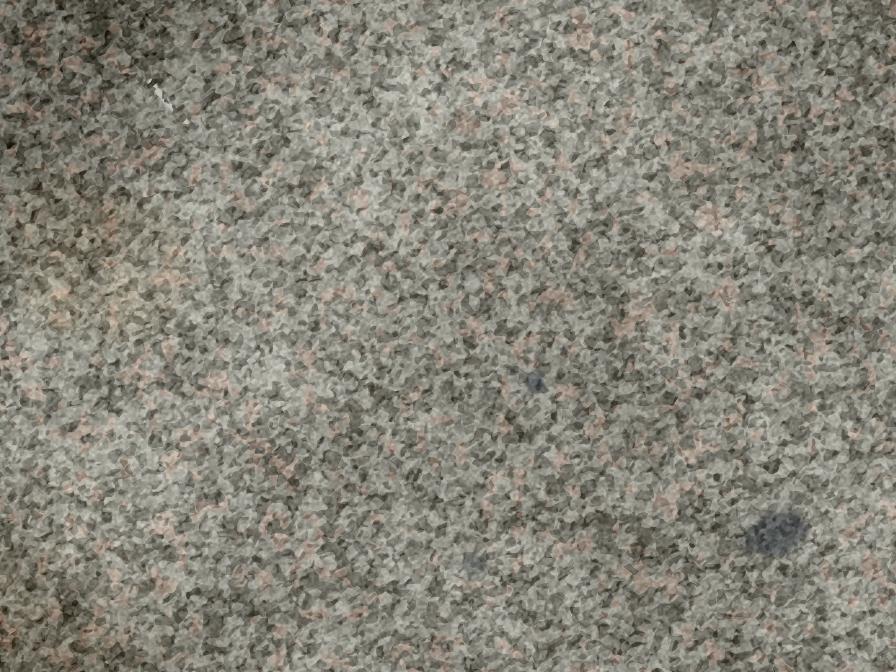
This texture is drawn by a Shadertoy shader. Its source:

```glsl
// Weathered grey granite: soft dark mineral grains on a pale, faintly pink ground.

const vec3 SHADOW_GREY = vec3(0.29, 0.28, 0.24);
const vec3 PALE_GREY   = vec3(0.67, 0.67, 0.63);
const vec3 PINK_TINT   = vec3(0.045, -0.005, -0.015);
const vec3 RUST_TINT   = vec3(0.025, 0.0, -0.035);
const vec3 SLATE       = vec3(0.30, 0.315, 0.32);
const vec3 CHALK       = vec3(0.76, 0.76, 0.73);

// Integer hash giving two values in 0..1
vec2 hash2(vec2 cell, uint seed) {
    uvec2 q = uvec2(ivec2(cell)) * uvec2(1597u, 3571u) + seed * 7919u;
    uint n = (q.x ^ (q.y << 11)) * 747796405u + q.y;
    n = (n ^ (n >> 15)) * 2246822519u;
    n = (n ^ (n >> 13)) * 3266489917u;
    n ^= n >> 16;
    return vec2(n & 65535u, n >> 16) / 65535.0;
}

float valueNoise(vec2 p, uint seed) {
    vec2 i = floor(p), f = fract(p);
    f = f * f * (3.0 - 2.0 * f);
    float low  = mix(hash2(i, seed).x, hash2(i + vec2(1, 0), seed).x, f.x);
    float high = mix(hash2(i + vec2(0, 1), seed).x, hash2(i + vec2(1, 1), seed).x, f.x);
    return mix(low, high, f.y);
}

float fbm(vec2 p, uint seed) {
    float sum = 0.0, amp = 0.533;
    for (uint k = 0u; k < 4u; k++) {
        sum += amp * valueNoise(p, seed + k);
        p = mat2(1.6, 1.2, -1.2, 1.6) * p;
        amp *= 0.5;
    }
    return sum;
}

// Random tone per scattered grain, blended across the grain borders
float grainTone(vec2 p, float sharpness, uint seed) {
    vec2 cell = floor(p), f = fract(p);
    float tone = 0.0, total = 0.0;
    for (int y = -1; y <= 1; y++)
    for (int x = -1; x <= 1; x++) {
        vec2 o = vec2(x, y);
        vec2 d = o + hash2(cell + o, seed) - f;
        float w = exp(-sharpness * dot(d, d));
        tone += w * hash2(cell + o, seed + 50u).x;
        total += w;
    }
    return tone / max(total, 1e-6);
}

// Ragged elliptical patch mask
float patchMask(vec2 p, vec2 centre, vec2 radii, float rough) {
    float d = length((p - centre) / radii) + (rough - 0.5) * 0.9;
    return 1.0 - smoothstep(0.75, 1.2, d);
}

// Soft stroke between two points
float streak(vec2 p, vec2 a, vec2 b, float width) {
    vec2 ab = b - a;
    float t = clamp(dot(p - a, ab) / dot(ab, ab), 0.0, 1.0);
    return 1.0 - smoothstep(0.3 * width, width, length(p - a - t * ab));
}

// Broad light and shade over the boulder
float boulderShade(vec2 p, float wobble) {
    float topLeft  = 1.0 - smoothstep(0.0, 0.6, length(p - vec2(0.0, 1.03)));
    float topRight = 1.0 - smoothstep(0.0, 0.35, length(p - vec2(1.36, 1.03)));
    float edge = dot(p - vec2(0.0, 0.33), vec2(0.83, 0.55)) + (wobble - 0.5) * 0.1;
    float underside = 1.0 - smoothstep(-0.07, 0.04, edge);
    return -0.17 * topLeft - 0.06 * topRight - 0.13 * underside
           + 0.17 * (wobble - 0.5);
}

void mainImage(out vec4 fragColor, in vec2 fragCoord) {
    vec2 p = fragCoord / iResolution.y;

    // Grains lean slightly along a rising diagonal, with wavy outlines
    vec2 q = mat2(0.8, -0.62, 0.5, 1.0) * p + 4.0;
    q += 0.007 * (vec2(valueNoise(p * 95.0, 3u), valueNoise(p * 95.0, 4u)) - 0.5);

    float broad  = fbm(p * 4.0, 10u);
    float clumps = fbm(p * 22.0, 20u);
    float coarse = grainTone(q * 80.0, 11.0, 30u);
    float small  = grainTone(q * 145.0, 10.0, 31u);
    float grit   = valueNoise(p * 260.0, 32u);
    float dark   = 1.0 - smoothstep(0.26, 0.52, coarse + 0.3 * (clumps - 0.5));

    // Lightness of the mineral mix
    float light = 0.585 + boulderShade(p, broad) - 0.14 * dark;
    light += 0.19 * (small - 0.5) + 0.13 * (grit - 0.5) + 0.14 * (clumps - 0.5);
    light -= 0.07 * (1.0 - smoothstep(0.08, 0.24, small));
    vec3 col = mix(SHADOW_GREY, PALE_GREY, (light - 0.29) / 0.38);

    // Pink feldspar and rusty stains
    float pink = smoothstep(0.58, 0.8, valueNoise(p * 48.0, 40u)) * (1.0 - dark);
    float rust = patchMask(p, vec2(0.16, 0.6), vec2(0.16, 0.13), broad);
    rust += 1.0 - smoothstep(0.0, 0.4, length(p));
    col += PINK_TINT * pink + RUST_TINT * rust * clumps;

    // Slate inclusions
    vec3 slate = SLATE + 0.2 * (small - 0.5) + 0.09 * (grit - 0.5);
    float inclusions = patchMask(p, vec2(1.16, 0.205), vec2(0.05, 0.036), clumps);
    inclusions += patchMask(p, vec2(0.795, 0.43), vec2(0.016, 0.018), clumps);
    inclusions += 0.7 * patchMask(p, vec2(0.707, 0.158), vec2(0.018, 0.016), clumps);
    col = mix(col, slate, 0.85 * min(inclusions, 1.0));

    // Pale crystal and chalky scratches
    float chalk = 0.5 * patchMask(p, vec2(0.702, 0.578), vec2(0.011, 0.013), clumps);
    vec2 wavy = p + 0.012 * (vec2(clumps, broad) - 0.5);
    chalk += streak(wavy, vec2(0.225, 0.88), vec2(0.277, 0.818), 0.006) * smoothstep(0.3, 0.6, small);
    chalk += 0.35 * streak(wavy, vec2(0.93, 0.74), vec2(1.0, 0.655), 0.016) * small;
    col = mix(col, CHALK, clamp(chalk, 0.0, 1.0));

    fragColor = vec4(clamp(col, 0.0, 1.0), 1.0);
}
```
